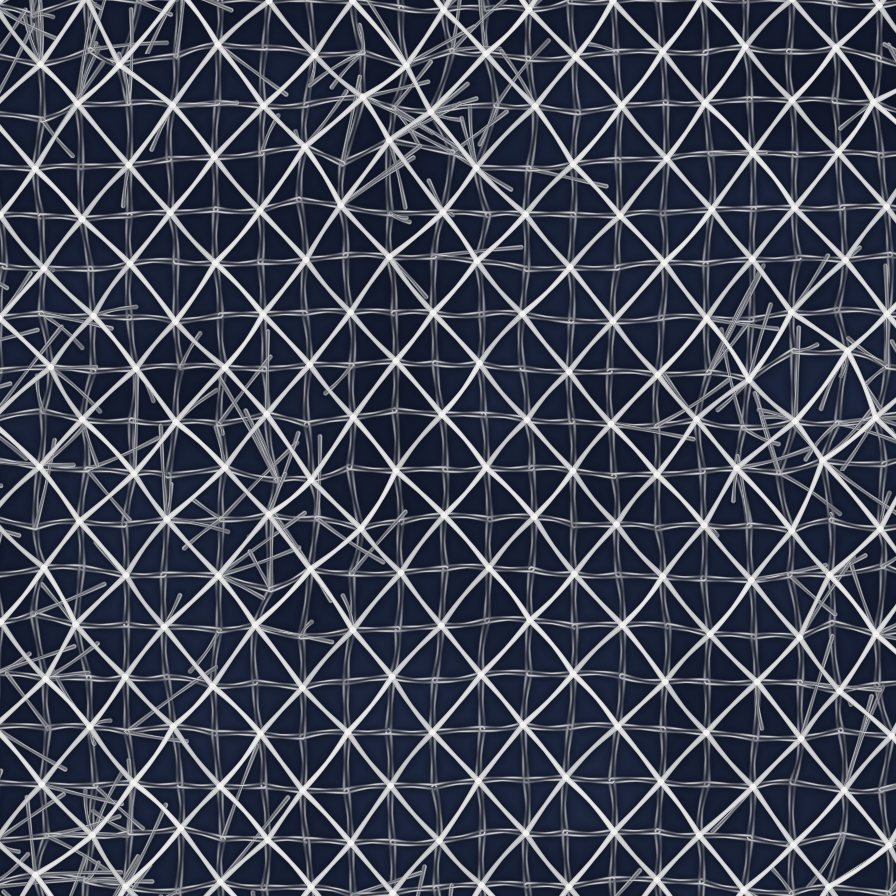
Write a WebGL 2 fragment shader that draws this pattern.

```glsl
#version 300 es
precision highp float;

#define CELLS vec2(20.25, 17.2)
#define SHIFT vec2(0.07, -0.16)
#define JITTER 0.13
#define TANGLE_JITTER 0.6
#define KNOT_RADIUS 0.0046
#define TANGLE_RADIUS 0.11
#define LOOSE_STRANDS 3
// Strand styles: half width, glassiness, brightness
#define DIAGONAL vec3(0.0029, 0.0, 0.97)
#define ACROSS vec3(0.0037, 1.0, 0.85)
#define UPRIGHT vec3(0.0043, 1.0, 0.58)
#define LOOSE vec3(0.0025, 0.55, 0.75)

uniform vec2 u_resolution;
out vec4 fragColor;

const float PI = 3.14159;
const vec3 MIDNIGHT = vec3(0.045, 0.06, 0.115);
const vec3 NAVY = vec3(0.12, 0.16, 0.26);
const vec3 SILVER = vec3(0.95, 0.95, 0.94);

float hash(vec2 p) {
  return fract(sin(dot(p, vec2(127.1, 311.7))) * 43758.5453);
}

vec2 hash2(vec2 p) {
  return vec2(hash(p), hash(p + 37.3));
}

float noise(vec2 p) {
  vec2 i = floor(p), f = fract(p);
  f = f * f * (3.0 - 2.0 * f);
  return mix(mix(hash(i), hash(i + vec2(1, 0)), f.x),
             mix(hash(i + vec2(0, 1)), hash(i + vec2(1, 1)), f.x), f.y);
}

// Disorder of the mesh: wrapped clumps plus frayed lower sides
float tangle(vec2 uv) {
  float amount = 0.35 * smoothstep(0.25, 0.48, abs(uv.x - 0.52))
               * (1.0 - smoothstep(0.55, 0.8, uv.y));
  for (int k = 0; k < 4; k++) {
    vec2 centre = vec2(0.46, 0.86) - float(k) * vec2(0.19, 0.44);
    vec2 away = (fract(uv - centre + 0.5) - 0.5) / TANGLE_RADIUS;
    amount = max(amount, exp(-dot(away, away)));
  }
  return amount;
}

vec2 toCanvas(vec2 grid) {
  return (grid - SHIFT) / CELLS;
}

// Displaced crossing of the mesh
vec2 node(vec2 id) {
  vec2 sway = 0.1 * sin(id.yx * vec2(0.7, 0.55) + id * 0.3);
  float loose = JITTER + TANGLE_JITTER * tangle(toCanvas(id));
  return toCanvas(id + sway + (hash2(id) - 0.5) * loose);
}

// Returns light and contact shadow of one strand
vec2 strand(vec2 uv, vec2 a, vec2 b, vec3 style, float seed) {
  vec2 d = b - a, rel = uv - a;
  float t = clamp(dot(rel, d) / dot(d, d), 0.0, 1.0);
  float side = sign(d.x * rel.y - d.y * rel.x);
  float s = side * length(rel - d * t) - (seed - 0.5) * 0.005 * sin(PI * t);
  float width = style.x * (0.8 + 0.35 * abs(2.0 * t - 1.0));
  float px = 0.7 / u_resolution.y;
  float cover = 1.0 - smoothstep(width - px, width + px, abs(s));
  // Two glints along a dark core, fading in and out
  float x = s / width;
  float phase = 6.0 * t + 6.28 * seed;
  float left = exp(-9.0 * (x + 0.55) * (x + 0.55)) * (0.65 + 0.35 * sin(phase));
  float right = exp(-9.0 * (x - 0.55) * (x - 0.55)) * (0.65 + 0.35 * cos(phase * 1.3));
  float glass = 0.12 + 0.88 * max(left, right);
  float solid = 1.0 - 0.2 * x * x - 0.15 * seed;
  return vec2(cover * style.z * mix(solid, glass, style.y), exp(-abs(s) / 0.006));
}

void main() {
  vec2 uv = gl_FragCoord.xy / u_resolution;
  vec2 home = floor(uv * CELLS + SHIFT);
  float px = 0.7 / u_resolution.y;
  vec2 paint = vec2(0.0);

  for (int j = -1; j <= 1; j++) {
    for (int i = -1; i <= 1; i++) {
      vec2 id = home + vec2(i, j);
      vec2 a = node(id), b = node(id + vec2(1, 0));
      vec2 c = node(id + vec2(0, 1)), e = node(id + 1.0);
      bool starred = mod(id.x + id.y, 2.0) > 0.5;

      // Mesh sides and the one diagonal of this cell
      paint = max(paint, strand(uv, a, b, ACROSS, hash(id + 3.1)));
      paint = max(paint, strand(uv, a, c, UPRIGHT, hash(id + 5.7)));
      paint = max(paint, strand(uv, starred ? a : b, starred ? e : c, DIAGONAL, hash(id + 9.2)));

      // Bright knot where eight strands meet
      float knot = 1.0 - smoothstep(KNOT_RADIUS - 2.0 * px, KNOT_RADIUS + px, length(uv - a));
      if (starred) paint.x = max(paint.x, knot);

      // Loose strands in the tangles
      float mess = tangle(toCanvas(id));
      for (int n = 0; n < LOOSE_STRANDS; n++) {
        vec2 key = id + 17.0 * float(n + 1);
        if (hash(key + 2.3) > mess * 1.1) continue;
        vec2 tip = toCanvas(id - 1.0 + 3.0 * hash2(key));
        paint = max(paint, strand(uv, a, tip, LOOSE, hash(key + 6.4)));
      }
    }
  }

  // Clouded ground, darker beside the strands
  float cloud = 0.45 + 0.55 * noise(uv * 9.0) + 0.25 * (0.5 - uv.y);
  vec3 ground = mix(MIDNIGHT, NAVY, clamp(cloud * (1.0 - paint.y), 0.0, 1.0));
  fragColor = vec4(mix(ground, SILVER, paint.x), 1.0);
}
```
